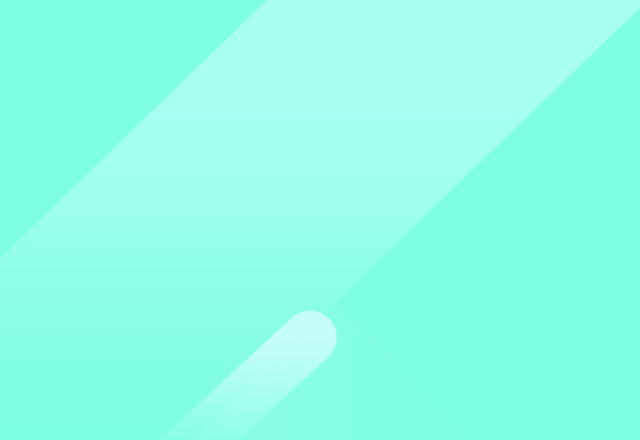
A WebGL 2 fragment shader for this background:

```glsl
#version 300 es
precision highp float;
// Flat mint backdrop crossed by a wide diagonal sheen that fades downward,
// with a faint wedge at its lower corner and a pale round-ended bar.
// Each part is a signed distance, softened to a mask and blended in order.

#define BAND_SLOPE 0.968    // rise of the band edges
#define BAND_TOP 0.413      // height of the upper edge at x = 0
#define BAND_BOTTOM -0.4256 // height of the lower edge at x = 0
#define BAR_TIP vec2(0.7045, 0.233)
#define BAR_DIR vec2(-0.735, -0.678)
#define BAR_RADIUS 0.061
#define WEDGE_TIP vec2(0.763, 0.3125)
#define WEDGE_SLOPE -0.99
#define WEDGE_STRENGTH 0.23

uniform vec2 u_resolution;
out vec4 outColor;

const vec3 MINT = vec3(0.494, 1.0, 0.878);
const vec3 SHEEN = vec3(0.660, 1.0, 0.943);
const vec3 PALE = vec3(0.775, 1.0, 0.970);

// Signed distance to a sloped line, negative below it.
float lineDistance(vec2 p, float slope, float height) {
    return (p.y - slope * p.x - height) / sqrt(1.0 + slope * slope);
}

// Signed distance to a round-ended bar that runs on without end.
float barDistance(vec2 p) {
    vec2 q = p - BAR_TIP;
    return length(q - BAR_DIR * max(dot(q, BAR_DIR), 0.0)) - BAR_RADIUS;
}

// Coverage of a shape, smoothed over about one pixel.
float cover(float dist) {
    return clamp(0.5 - dist * u_resolution.y, 0.0, 1.0);
}

void main() {
    // One unit is the canvas height.
    vec2 p = gl_FragCoord.xy / u_resolution.y;

    float upperEdge = lineDistance(p, BAND_SLOPE, BAND_TOP);
    float lowerEdge = lineDistance(p, BAND_SLOPE, BAND_BOTTOM);
    float wedgeHeight = WEDGE_TIP.y - WEDGE_SLOPE * WEDGE_TIP.x;
    float wedgeEdge = lineDistance(p, WEDGE_SLOPE, wedgeHeight);

    // Faint wedge, fading to the right.
    float wedge = cover(max(lowerEdge, wedgeEdge));
    float wedgeFade = WEDGE_STRENGTH * (1.0 - smoothstep(0.58, 1.12, p.x));
    vec3 color = mix(MINT, SHEEN, wedge * wedgeFade);

    // Diagonal band, fading downward.
    float band = cover(max(upperEdge, -lowerEdge));
    color = mix(color, SHEEN, band * smoothstep(-0.03, 0.86, p.y));

    // Round-ended bar, brightest at its tip.
    color = mix(color, PALE, cover(barDistance(p)) * smoothstep(-0.08, 0.28, p.y));

    outColor = vec4(color, 1.0);
}
```
